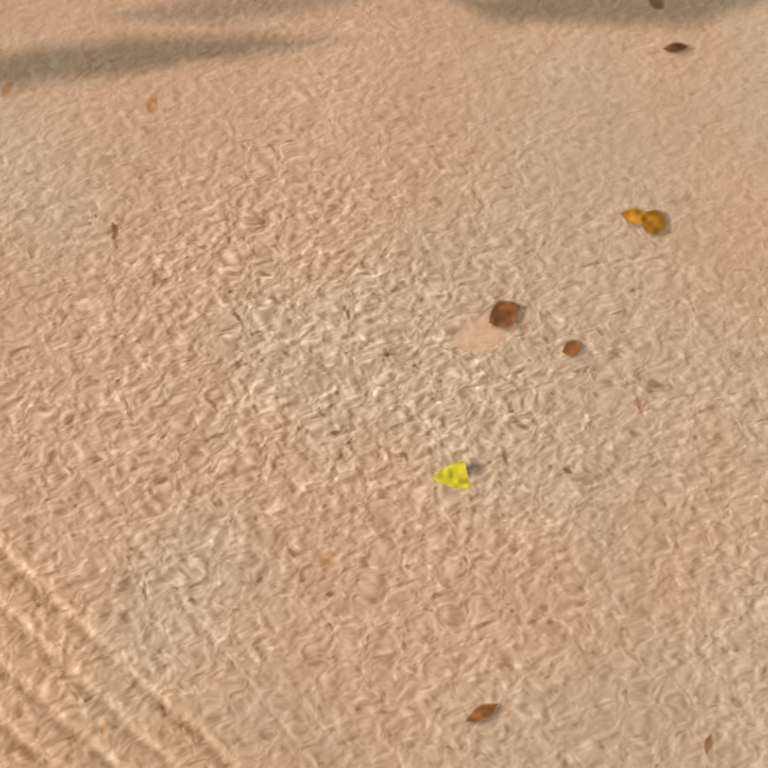
This texture is drawn by a Shadertoy shader. Its source:

```glsl
// Sunlit coarse sand with tyre ridges, fallen leaves and soft tree shadows.

float hash(vec2 p) {
    vec3 q = fract(p.xyx * vec3(0.1031, 0.1030, 0.0973));
    q += dot(q, q.yzx + 33.33);
    return fract((q.x + q.y) * q.z);
}

float noise(vec2 p) {
    vec2 i = floor(p), f = fract(p);
    f = f * f * (3.0 - 2.0 * f);
    return mix(mix(hash(i), hash(i + vec2(1, 0)), f.x),
               mix(hash(i + vec2(0, 1)), hash(i + vec2(1, 1)), f.x), f.y);
}

float fbm(vec2 p) {
    float sum = 0.0, weight = 0.5;
    for (int i = 0; i < 4; i++) {
        sum += weight * noise(p);
        p = mat2(0.8, 0.6, -0.6, 0.8) * p * 2.03 + 17.0;
        weight *= 0.5;
    }
    return sum / 0.9375;
}

vec2 turn(vec2 p, float angle) {
    float c = cos(angle), s = sin(angle);
    return vec2(c * p.x + s * p.y, c * p.y - s * p.x);
}

// Coverage of a pointed oval with the given half sizes.
float lens(vec2 p, vec2 centre, vec2 size, float angle, float soft) {
    vec2 q = turn(p - centre, angle) / size;
    float d = (abs(q.y) - 1.0 + q.x * q.x) * size.y;
    return 1.0 - smoothstep(-soft, soft, d);
}

// Side-lit relief: difference of two nearby noise samples.
float relief(vec2 p) {
    return noise(p) - noise(p + vec2(0.65, -0.5));
}

// Raised crest with a dark flank, repeated across the track.
float ridges(float d, float spacing) {
    float phase = 6.2832 * d / spacing;
    return pow(0.5 + 0.5 * cos(phase), 5.0) - 0.9 * pow(0.5 + 0.5 * cos(phase + 1.5), 4.0);
}

vec3 addLeaf(vec3 ground, vec2 p, vec2 centre, vec2 size, float angle, vec3 tint) {
    float shade = lens(p, centre + vec2(0.006, -0.003), size * 1.1, angle, 0.005);
    ground *= 1.0 - 0.28 * shade;
    float vein = turn(p - centre, angle).y / size.y;
    float mottle = 0.78 + 0.45 * noise(p * 130.0) - 0.12 * smoothstep(0.0, 0.8, vein);
    return mix(ground, tint * mottle, lens(p, centre, size, angle, 0.003));
}

void mainImage(out vec4 fragColor, in vec2 fragCoord) {
    vec2 p = fragCoord / iResolution.y;
    float broad = fbm(p * 5.0);

    // Ground tint: pinker to the lower left, paler elsewhere
    float warm = smoothstep(0.35, 0.7, fbm(p * 4.0 + 9.0) + 0.25 * (0.5 - p.x));
    vec3 color = mix(vec3(0.775, 0.645, 0.525), vec3(0.785, 0.627, 0.500), warm);
    color += 0.05 * (broad - 0.5);

    // Grains shrink with distance and are roughest in the trodden middle
    vec2 g = turn(p, 0.35) * vec2(92.0, 122.0) * (1.0 + 0.25 * p.y);
    g += 1.2 * vec2(noise(p * 45.0), noise(p * 45.0 + 31.0));
    float middle = exp(-9.0 * dot(p - vec2(0.45, 0.57), p - vec2(0.45, 0.57)));
    float rough = mix(0.8, 0.32, smoothstep(0.55, 1.0, p.y + 0.15 * p.x));
    rough = (rough + 0.4 * middle) * (0.65 + 0.7 * broad);
    float grain = 0.65 * relief(g) + 0.4 * relief(g * 1.9 + 40.0);
    grain += 0.25 * (noise(g * 0.6 + 70.0) - 0.5);
    color += grain * rough * vec3(0.26, 0.26, 0.25);
    float fleck = smoothstep(0.78, 0.96, noise(g * 0.8 + 120.0));
    color += 0.09 * fleck * rough;
    float pit = smoothstep(0.8, 0.97, noise(g * 0.75 + 210.0));
    color -= 0.12 * pit * rough;

    // Tyre ridges in the lower left, with a fainter track beside them
    float wobble = 0.012 * (fbm(p * 16.0) - 0.5);
    float d = dot(p, vec2(0.68, 0.73)) + wobble;
    float track = 1.0 - smoothstep(0.215, 0.245, d);
    float worn = 0.55 + 0.8 * noise(p * 38.0);
    color += track * worn * ridges(d - 0.212, 0.053) * vec3(0.10, 0.095, 0.085);
    color -= track * vec3(0.005, 0.012, 0.022);
    float e = dot(p, vec2(0.78, 0.63)) + wobble - 0.325;
    float faint = exp(-e * e / 0.0005) * (1.0 - smoothstep(0.25, 0.55, p.y));
    color += faint * worn * ridges(e, 0.026) * 0.055;

    // Scattered crumbs of bark and dry leaf
    for (int i = 0; i < 13; i++) {
        vec2 id = vec2(float(i) * 7.0 + 3.0, 5.0);
        vec2 spot = vec2(hash(id), hash(id + 50.0));
        vec2 size = mix(vec2(0.005, 0.003), vec2(0.015, 0.007), hash(id + 90.0));
        vec3 tint = mix(vec3(0.46, 0.31, 0.19), vec3(0.86, 0.62, 0.42), hash(id + 130.0));
        float cover = lens(p + 0.006 * (noise(p * 90.0) - 0.5), spot, size, 3.1 * hash(id + 170.0), 0.003);
        color = mix(color, tint * (0.8 + 0.35 * noise(p * 160.0)), 0.8 * cover);
    }

    // Larger leaves
    vec3 brown = vec3(0.53, 0.34, 0.20), ochre = vec3(0.66, 0.45, 0.15);
    color = mix(color, vec3(0.86, 0.68, 0.54), 0.7 * lens(p, vec2(0.63, 0.565), vec2(0.045, 0.022), 0.3, 0.012));
    color = addLeaf(color, p, vec2(0.657, 0.591), vec2(0.023, 0.017), 0.5, brown);
    color = addLeaf(color, p, vec2(0.745, 0.547), vec2(0.014, 0.010), 0.4, brown);
    color = addLeaf(color, p, vec2(0.828, 0.718), vec2(0.020, 0.010), -0.2, ochre * 1.1);
    color = addLeaf(color, p, vec2(0.851, 0.711), vec2(0.018, 0.016), -0.6, ochre * 0.9);
    color = addLeaf(color, p, vec2(0.628, 0.072), vec2(0.023, 0.009), 0.5, brown * 1.1);
    color = addLeaf(color, p, vec2(0.880, 0.938), vec2(0.016, 0.006), 0.1, brown * 0.8);
    color *= 1.0 - 0.35 * lens(p, vec2(0.612, 0.388), vec2(0.021, 0.008), 0.3, 0.005);
    float yellow = lens(p, vec2(0.607, 0.382), vec2(0.045, 0.018), 0.1, 0.002);
    yellow *= 1.0 - smoothstep(0.607, 0.611, p.x + 0.25 * (p.y - 0.382));
    color = mix(color, vec3(0.84, 0.76, 0.22) * (0.75 + 0.4 * noise(p * 150.0)), yellow);

    // Soft foliage shadows along the top
    vec2 s = p + 0.035 * (vec2(fbm(p * 9.0), fbm(p * 9.0 + 25.0)) - 0.5);
    float shadow = lens(s, vec2(0.12, 0.920), vec2(0.30, 0.026), 0.10, 0.016);
    shadow = max(shadow, 0.7 * lens(s, vec2(0.31, 0.990), vec2(0.16, 0.018), 0.05, 0.016));
    shadow = max(shadow, lens(s, vec2(0.82, 1.005), vec2(0.24, 0.036), 0.05, 0.016));
    color = mix(color, color * vec3(0.73, 0.755, 0.76), shadow);

    fragColor = vec4(clamp(color, 0.0, 1.0), 1.0);
}
```
